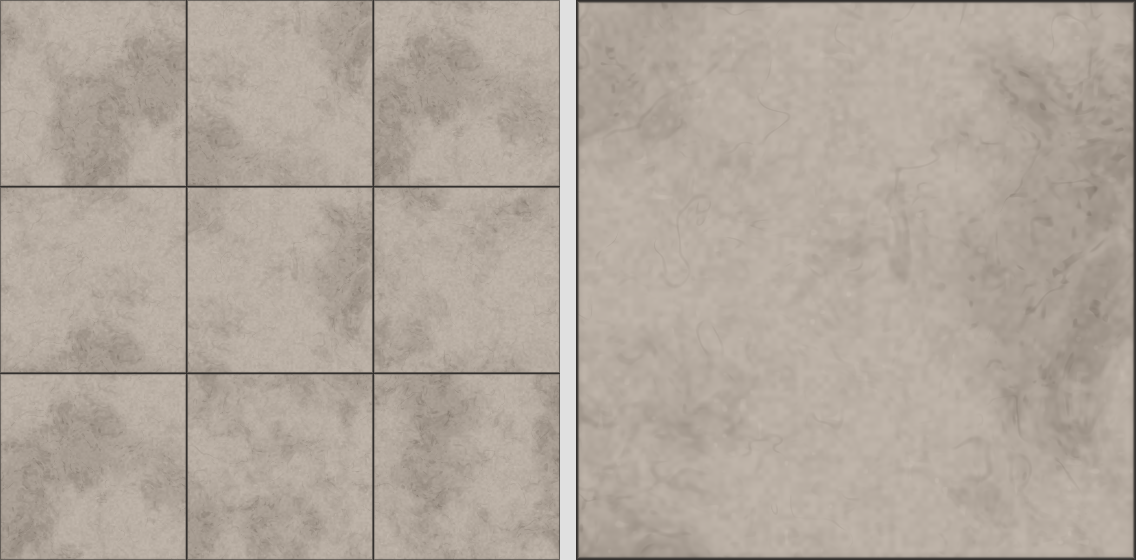
Left, the full canvas; right, a detail of the centre.
Give the GLSL for this texture, as a Shadertoy shader.

```glsl
float hash(vec2 p) {
    vec3 q = fract(p.xyx * vec3(0.1031, 0.1030, 0.0973));
    q += dot(q, q.yzx + 33.33);
    return fract((q.x + q.y) * q.z);
}

// Value noise that wraps after a whole number of cells
float noise(vec2 p, float period) {
    vec2 cell = floor(p);
    vec2 f = fract(p);
    f = f * f * (3.0 - 2.0 * f);
    vec2 a = mod(cell, period);
    vec2 b = mod(cell + 1.0, period);
    float salt = period * 1.37;
    return mix(mix(hash(a + salt), hash(vec2(b.x, a.y) + salt), f.x),
               mix(hash(vec2(a.x, b.y) + salt), hash(b + salt), f.x), f.y);
}

float fbm(vec2 p, float frequency, int octaves, float gain) {
    float sum = 0.0, total = 0.0, weight = 1.0;
    for (int i = 0; i < octaves; i++) {
        sum += weight * noise(p * frequency, frequency);
        total += weight;
        weight *= gain;
        frequency *= 2.0;
    }
    return sum / total;
}

// Mottled stone sheet with a period of one canvas
vec3 stone(vec2 p) {
    vec2 warp = vec2(fbm(p, 9.0, 4, 0.6), fbm(p, 11.0, 4, 0.6)) - 0.5;
    vec2 q = p + 0.06 * warp;

    // Broad clouds and smaller smudges
    float cloud = fbm(q, 8.0, 6, 0.68);
    float smudge = fbm(q, 34.0, 4, 0.75);
    float stain = 1.0 - smoothstep(0.36, 0.56, cloud);
    vec3 color = mix(vec3(0.655, 0.614, 0.573), vec3(0.733, 0.692, 0.650),
                     smoothstep(0.30, 0.64, cloud));
    color -= 0.045 * smoothstep(0.50, 0.70, smudge) * (0.45 + 0.55 * stain);

    // Short broken scratches in two sizes
    for (int i = 0; i < 2; i++) {
        float size = 14.0 + 13.0 * float(i);
        float ridge = abs(fbm(q, size, 3, 0.55) - 0.5);
        float scratch = 1.0 - smoothstep(0.003, 0.022, ridge);
        color -= 0.035 * scratch * smoothstep(0.50, 0.66, fbm(p, size + 6.0, 4, 0.7));
    }

    // Small dark pits, pale flecks and fine grain
    float pits = smoothstep(0.64, 0.86, fbm(q, 150.0, 2, 0.7));
    color -= 0.06 * pits * (0.3 + 0.7 * stain);
    color += 0.03 * smoothstep(0.80, 0.95, noise(p * 190.0, 190.0))
                  * smoothstep(0.48, 0.62, smudge);
    color += 0.04 * (noise(p * 256.0, 256.0) - 0.5);
    return color;
}

void mainImage(out vec4 fragColor, in vec2 fragCoord) {
    vec2 uv = fragCoord / iResolution.xy;
    float pixel = 1.0 / min(iResolution.x, iResolution.y);

    // Each tile shows a different part of the sheet
    vec2 grid = uv * 3.0;
    vec2 tile = mod(floor(grid), 3.0);
    vec2 offset = vec2(hash(tile + 7.0), hash(tile + 19.0));
    vec3 color = stone(uv + offset);

    // Distance to the nearest joint on each axis
    vec2 edge = abs(fract(grid + 0.5) - 0.5) / 3.0;
    color *= 1.0 - 0.05 * (1.0 - smoothstep(0.0, 0.006, min(edge.x, edge.y)));

    // Soft dark joints, fainter along the canvas border
    vec2 inner = step(0.5, mod(floor(grid + 0.5), 3.0));
    vec2 joint = 1.0 - smoothstep(vec2(0.0004), vec2(0.0022 + 0.4 * pixel), edge);
    joint *= mix(vec2(0.6), vec2(1.0), inner);
    color = mix(color, vec3(0.20, 0.19, 0.18), max(joint.x, joint.y));

    fragColor = vec4(color, 1.0);
}
```
